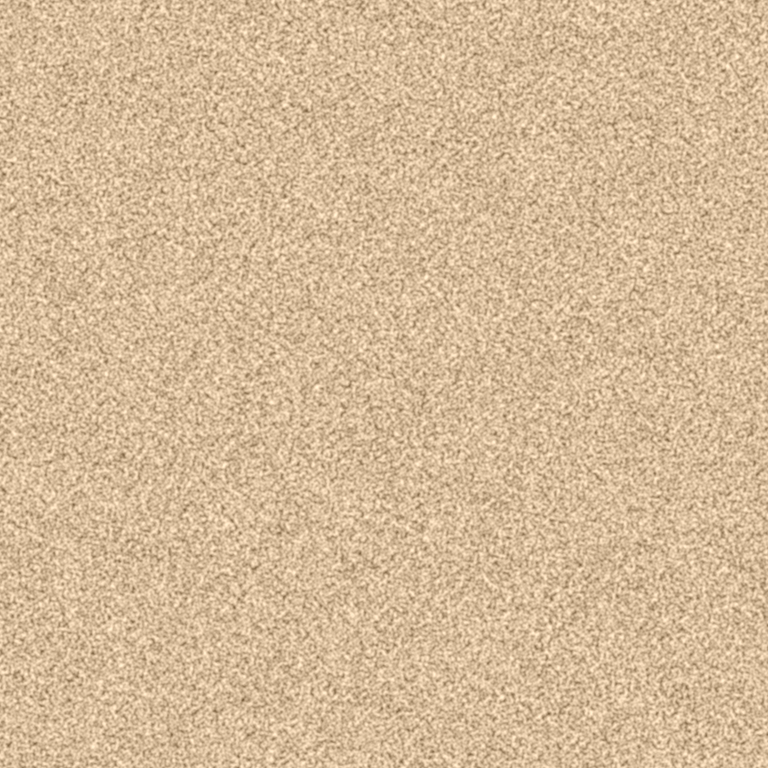
Write a WebGL 1 fragment shader that draws this texture.

```glsl
precision highp float;
// Fine dry sand: two turned layers of gradient noise make crisp grains
// about half a percent of the canvas wide, in light and dark beige.
// Fainter, broader layers gather the grains into soft clumps.

uniform vec2 u_resolution;

const vec3 SAND = vec3(0.842, 0.737, 0.606);
const float GRAIN_CONTRAST = 0.235;
const float HIGHLIGHT_SOFTNESS = 0.7;
const float TAU = 6.2832;

float hash(vec2 cell) {
  vec3 q = fract(cell.xyx * 0.1031);
  q += dot(q, q.yzx + 33.33);
  return fract((q.x + q.y) * q.z);
}

vec2 rotate(vec2 p, float angle) {
  float c = cos(angle);
  float s = sin(angle);
  return vec2(c * p.x - s * p.y, s * p.x + c * p.y);
}

// Contribution of one lattice corner: its random slope along the offset.
float cornerSlope(vec2 cell, vec2 offset) {
  float angle = TAU * hash(cell);
  return dot(vec2(cos(angle), sin(angle)), offset);
}

float gradientNoise(vec2 p) {
  vec2 cell = floor(p);
  vec2 f = p - cell;
  vec2 blend = f * f * f * (f * (f * 6.0 - 15.0) + 10.0);
  vec2 right = vec2(1.0, 0.0);
  vec2 up = vec2(0.0, 1.0);
  float low = mix(cornerSlope(cell, f),
                  cornerSlope(cell + right, f - right), blend.x);
  float high = mix(cornerSlope(cell + up, f - up),
                   cornerSlope(cell + 1.0, f - 1.0), blend.x);
  return mix(low, high, blend.y);
}

// One noise layer with its own frequency, turn and place in the lattice.
float layer(vec2 uv, float frequency, float angle, float seed) {
  return gradientNoise(rotate(uv, angle) * frequency + seed);
}

// Both lattices lie near the diagonals, so grains lean both ways.
float grains(vec2 uv) {
  return layer(uv, 168.0, 0.72, 311.3)
       + layer(uv, 232.0, 0.98, 517.7);
}

float clumps(vec2 uv) {
  return 0.12 * layer(uv, 92.0, 0.5, 131.9)
       + 0.05 * layer(uv, 41.0, 0.3, 73.1)
       + 0.03 * layer(uv, 14.0, 1.1, 41.7);
}

// Compress highlights a little, leaving shadows deeper.
float softenHighlights(float tone, float amount) {
  return tone - amount * tone * tone;
}

void main() {
  vec2 uv = gl_FragCoord.xy / min(u_resolution.x, u_resolution.y);
  float tone = GRAIN_CONTRAST * grains(uv) + clumps(uv);
  vec3 color = SAND + softenHighlights(tone, HIGHLIGHT_SOFTNESS);
  gl_FragColor = vec4(clamp(color, 0.0, 1.0), 1.0);
}
```
